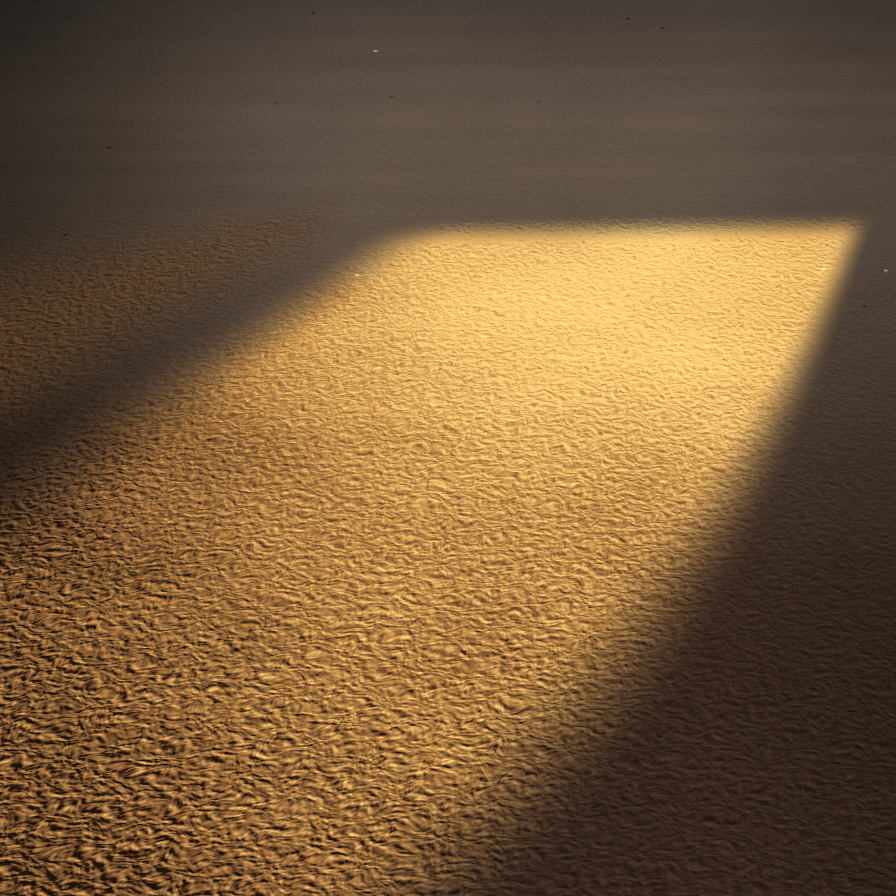
A Shadertoy shader for this texture:

```glsl
const vec3 DEEP = vec3(0.12, 0.07, 0.035);
const vec3 BROWN = vec3(0.42, 0.28, 0.16);
const vec3 OCHRE = vec3(0.62, 0.43, 0.23);
const vec3 AMBER = vec3(0.81, 0.60, 0.32);
const vec3 GOLD = vec3(0.97, 0.79, 0.45);
const vec3 SHADE_NEAR = vec3(0.215, 0.152, 0.118);
const vec3 SHADE_FAR = vec3(0.375, 0.318, 0.270);
const vec3 SHADE_TOP = vec3(0.270, 0.236, 0.212);
const vec2 GLOW_CENTER = vec2(0.70, 0.655);
const vec2 GLOW_SIZE = vec2(0.36, 0.20);
const vec2 GRAIN_FREQ = vec2(92.0, 190.0);
const vec2 LIGHT_STEP = vec2(0.16, 0.36);
const float HORIZON = 1.4;
const float CRACK_WIDTH = 0.13;
const float SPECK_CELLS = 22.0;

float hash(vec2 p) {
    vec3 q = fract(vec3(p.xyx) * 0.1031);
    q += dot(q, q.yzx + 33.33);
    return fract((q.x + q.y) * q.z);
}

vec2 gradientAt(vec2 cell) {
    float angle = 6.2832 * hash(cell);
    return vec2(cos(angle), sin(angle));
}

float gradientNoise(vec2 p) {
    vec2 i = floor(p), f = p - i;
    vec2 w = f * f * f * (f * (f * 6.0 - 15.0) + 10.0);
    vec2 e = vec2(1.0, 0.0);
    float low = mix(dot(gradientAt(i), f), dot(gradientAt(i + e), f - e), w.x);
    float high = mix(dot(gradientAt(i + e.yx), f - e.yx),
                     dot(gradientAt(i + e.xx), f - e.xx), w.x);
    return 1.4 * mix(low, high, w.y);
}

float fbm(vec2 p) {
    float sum = 0.0, amp = 0.55;
    for (int i = 0; i < 3; i++) {
        sum += amp * gradientNoise(p);
        p = mat2(1.8, 0.35, -0.35, 1.8) * p + 17.3;
        amp *= 0.62;
    }
    return sum;
}

vec3 sunRamp(float level) {
    float t = level * 4.0;
    vec3 c = mix(DEEP, BROWN, clamp(t, 0.0, 1.0));
    c = mix(c, OCHRE, clamp(t - 1.0, 0.0, 1.0));
    c = mix(c, AMBER, clamp(t - 2.0, 0.0, 1.0));
    c = mix(c, GOLD, clamp(t - 3.0, 0.0, 1.0));
    return c + max(level - 1.0, 0.0) * vec3(0.25, 0.35, 0.45);
}

// Soft step: 1 where the signed distance is inside (positive)
float inside(float d, float softness) {
    return smoothstep(-softness, softness, d);
}

// Main sunlit quad with a penumbra that widens toward the viewer
float windowMask(vec2 p) {
    float rightEdge = 0.46 + 0.978 * p.y - 0.418 * p.y * p.y;
    float rightSoft = mix(0.125, 0.02, smoothstep(0.0, 0.75, p.y));
    float leftEdge = 0.425 + 0.69 * p.x;
    float leftSoft = mix(0.09, 0.04, smoothstep(0.0, 0.4, p.x));
    float topEdge = 0.734 + 0.015 * p.x;
    return inside(rightEdge - p.x, rightSoft)
         * inside(leftEdge - p.y, leftSoft)
         * inside(topEdge - p.y, 0.016);
}

// Dim second patch on the left
float sideMask(vec2 p) {
    return inside(p.y - 0.535 - 0.62 * p.x, 0.06)
         * inside(0.695 + 0.19 * p.x - p.y, mix(0.07, 0.02, smoothstep(0.0, 0.36, p.x)))
         * inside(0.365 - p.x, 0.03);
}

vec3 shadowColor(vec2 p) {
    vec3 c = mix(SHADE_NEAR, SHADE_FAR, smoothstep(0.25, 0.82, p.y));
    c = mix(c, SHADE_TOP, smoothstep(0.86, 1.02, p.y));
    float leftDim = mix(0.48, 1.0, smoothstep(-0.1, 0.42, p.x));
    float rightDim = 1.0 - 0.15 * smoothstep(0.75, 1.05, p.x);
    return c * leftDim * rightDim;
}

float sunLevel(vec2 p) {
    vec2 g = (p - GLOW_CENTER) / GLOW_SIZE;
    float leftFall = smoothstep(0.45, 0.0, p.x) * mix(0.19, 0.34, smoothstep(0.0, 0.45, p.y));
    float nearFall = 0.17 * smoothstep(0.3, 0.0, p.y);
    return 0.59 + 0.46 * exp(-dot(g, g)) - leftFall - nearFall;
}

void mainImage(out vec4 fragColor, in vec2 fragCoord) {
    vec2 uv = fragCoord / iResolution.xy;

    // Ground grain shrinks with distance; relief is lit from the far side
    float depth = HORIZON - uv.y;
    vec2 grain = vec2((uv.x - 0.5) / depth, -log(depth)) * GRAIN_FREQ;
    grain += 0.7 * vec2(gradientNoise(grain * 0.3), gradientNoise(grain * 0.4 + 9.0));
    float height = fbm(grain);
    float relief = 1.35 * (height - fbm(grain + LIGHT_STEP)) + 0.3 * height;
    float nearness = smoothstep(0.85, 0.0, uv.y);

    // Short broken cracks between the crusts
    float crackLine = abs(gradientNoise(grain * vec2(0.5, 0.8) + 31.0));
    float crack = smoothstep(CRACK_WIDTH, 0.0, crackLine)
                * smoothstep(0.0, 0.35, gradientNoise(grain * 0.37 + 57.0));
    relief -= 0.4 * crack;
    float patches = fbm(uv * vec2(5.0, 13.0) + 4.0);

    // Shaded ground with faint far streaks
    float streaks = gradientNoise(uv * vec2(1.5, 55.0)) * smoothstep(0.72, 0.85, uv.y);
    vec3 color = shadowColor(uv);
    color *= 1.0 + relief * mix(0.06, 0.40, nearness) + 0.06 * streaks + 0.06 * patches;

    // Sunlight
    float contrast = mix(0.20, 0.54, nearness);
    float level = sunLevel(uv) + 0.02 + contrast * relief + 0.11 * patches;
    color = mix(color, sunRamp(0.23 + 0.17 * relief), 0.6 * sideMask(uv));
    color = mix(color, sunRamp(level), windowMask(uv + 0.008 * relief));

    // Sparse pale and dark pebbles
    vec2 cell = floor(uv * SPECK_CELLS);
    vec2 center = 0.2 + 0.6 * vec2(hash(cell + 3.1), hash(cell + 8.7));
    float pick = hash(cell + 21.0);
    float speck = smoothstep(0.06, 0.01, length((fract(uv * SPECK_CELLS) - center) * vec2(0.7, 1.4)));
    speck *= smoothstep(0.55, 0.65, uv.y);
    color += speck * (0.3 * step(0.975, pick) - 0.10 * step(pick, 0.03));

    fragColor = vec4(clamp(color, 0.0, 1.0), 1.0);
}
```
